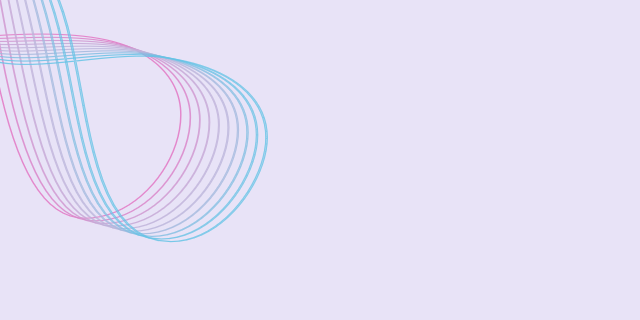
A Shadertoy shader for this background:

```glsl
// Draws a looping ribbon of fine pink-to-blue lines on a pale lavender ground.

const vec3 GROUND = vec3(0.910, 0.890, 0.967);
const vec3 PINK = vec3(0.900, 0.450, 0.765);
const vec3 LILAC = vec3(0.745, 0.705, 0.855);
const vec3 BLUE = vec3(0.390, 0.765, 0.900);

const int LINES = 10;
const int SPANS = 4;            // cubic curves per line
const int STEPS = 20;           // chords per cubic curve
const float OPACITY = 0.86;
const float THIN = 0.0017;      // half width where a line runs level
const float THICK_PINK = 0.0023; // half widths where a line runs upright
const float THICK_BLUE = 0.0042;
const float CORE_FADE = 0.38;   // paleness of the middle of a thick stroke
const float RIBBON_RIGHT = 0.86; // nothing is drawn beyond this x

// Control points of the two border lines, in units of canvas height
const vec2 INNER[13] = vec2[13](
    vec2(-0.026, 0.888), vec2(0.104, 0.896), vec2(0.320, 0.905),
    vec2(0.435, 0.838), vec2(0.525, 0.788), vec2(0.565, 0.718),
    vec2(0.565, 0.641), vec2(0.565, 0.492), vec2(0.430, 0.318),
    vec2(0.266, 0.318), vec2(0.104, 0.318), vec2(0.013, 0.557),
    vec2(-0.052, 1.003));
const vec2 OUTER[13] = vec2[13](
    vec2(-0.026, 0.810), vec2(0.130, 0.771), vec2(0.360, 0.848),
    vec2(0.535, 0.817), vec2(0.690, 0.792), vec2(0.833, 0.714),
    vec2(0.833, 0.570), vec2(0.833, 0.440), vec2(0.700, 0.245),
    vec2(0.534, 0.245), vec2(0.255, 0.245), vec2(0.286, 0.740),
    vec2(0.182, 1.003));

vec2 controlPoint(int index, float blend) {
    return mix(INNER[index], OUTER[index], blend);
}

vec2 cubic(vec2 a, vec2 b, vec2 c, vec2 d, float t) {
    float s = 1.0 - t;
    return s * s * s * a + 3.0 * s * t * (s * b + t * c) + t * t * t * d;
}

float segmentDistance(vec2 p, vec2 a, vec2 b) {
    vec2 along = b - a;
    float h = clamp(dot(p - a, along) / dot(along, along), 0.0, 1.0);
    return length(p - a - h * along);
}

// Share of a pixel covered by a stroke, also for strokes under a pixel wide
float strokeCoverage(float dist, float halfWidth, float pixel) {
    return clamp((halfWidth - dist) / pixel + 0.5, 0.0, 1.0)
         - clamp((-halfWidth - dist) / pixel + 0.5, 0.0, 1.0);
}

float lineCoverage(vec2 p, float blend, float pixel) {
    float thick = mix(THICK_PINK, THICK_BLUE, blend);
    float coverage = 0.0;
    for (int span = 0; span < SPANS; span++) {
        vec2 a = controlPoint(span * 3, blend);
        vec2 b = controlPoint(span * 3 + 1, blend);
        vec2 c = controlPoint(span * 3 + 2, blend);
        vec2 d = controlPoint(span * 3 + 3, blend);

        // Skip a span whose control box lies away from this pixel
        vec2 low = min(min(a, b), min(c, d)) - thick - pixel;
        vec2 high = max(max(a, b), max(c, d)) + thick + pixel;
        if (any(lessThan(p, low)) || any(greaterThan(p, high))) continue;

        vec2 from = a;
        for (int i = 1; i <= STEPS; i++) {
            vec2 to = cubic(a, b, c, d, float(i) / float(STEPS));
            float upright = abs(normalize(to - from).y);
            float halfWidth = mix(THIN, thick, upright);
            float dist = segmentDistance(p, from, to);
            float stroke = strokeCoverage(dist, halfWidth, pixel);
            float core = strokeCoverage(dist, halfWidth * 0.4, pixel);
            coverage = max(coverage, stroke - CORE_FADE * blend * upright * core);
            from = to;
        }
    }
    return OPACITY * coverage;
}

vec3 lineColour(float blend) {
    vec3 warm = mix(PINK, LILAC, smoothstep(-0.1, 0.5, blend));
    return mix(warm, BLUE, smoothstep(0.5, 0.95, blend));
}

void mainImage(out vec4 fragColor, in vec2 fragCoord) {
    vec2 p = fragCoord / iResolution.y;
    float pixel = 1.0 / iResolution.y;
    vec3 colour = GROUND;

    // Lay the lines from the pink border to the blue one
    if (p.x < RIBBON_RIGHT) {
        for (int i = 0; i < LINES; i++) {
            float blend = float(i) / float(LINES - 1);
            colour = mix(colour, lineColour(blend), lineCoverage(p, blend, pixel));
        }
    }
    fragColor = vec4(colour, 1.0);
}
```
